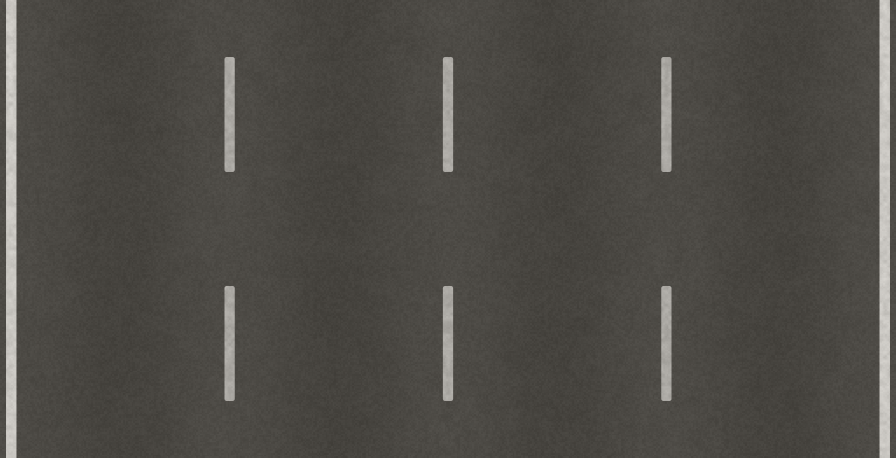
A WebGL 2 fragment shader for this texture:

```glsl
#version 300 es
precision highp float;
// Four-lane asphalt road with solid edge lines and dashed lane dividers.

uniform vec2 u_resolution;
out vec4 fragColor;

// Lengths are fractions of the canvas height.
const float LANE_WIDTH = 0.4768;
const float LANES_PER_SIDE = 2.0;
const float DASH_PERIOD = 0.5;
const vec2 DASH_HALF = vec2(0.0112, 0.1255);
const float CORNER_RADIUS = 0.005;
const float EDGE_HALF_WIDTH = 0.0114;
const float GRAIN_SCALE = 262.0;
const float GRAIN_AMOUNT = 0.045;
const float MOTTLE_AMOUNT = 0.012;
const float LANE_SHADE = 0.016;
const float PAINT_WEAR = 0.07;

const vec3 ASPHALT = vec3(0.287, 0.277, 0.257);
const vec3 DASH_PAINT = vec3(0.67, 0.66, 0.64);
const vec3 EDGE_PAINT = vec3(0.79, 0.78, 0.76);

float hash(vec2 p) {
    vec3 q = fract(vec3(p.xyx) * 0.1031);
    q += dot(q, q.yzx + 33.33);
    return fract((q.x + q.y) * q.z);
}

float valueNoise(vec2 p) {
    vec2 cell = floor(p);
    vec2 f = fract(p);
    f = f * f * (3.0 - 2.0 * f);
    float low = mix(hash(cell), hash(cell + vec2(1.0, 0.0)), f.x);
    float high = mix(hash(cell + vec2(0.0, 1.0)), hash(cell + 1.0), f.x);
    return mix(low, high, f.y);
}

float roundedBox(vec2 p, vec2 halfSize, float radius) {
    vec2 d = abs(p) - halfSize + radius;
    return length(max(d, 0.0)) + min(max(d.x, d.y), 0.0) - radius;
}

float coverage(float dist, float pixel) {
    return clamp(0.5 - dist / pixel, 0.0, 1.0);
}

void main() {
    float pixel = 1.0 / u_resolution.y;
    vec2 p = gl_FragCoord.xy * pixel;
    p.x -= 0.5 * u_resolution.x * pixel;

    // Asphalt: darker lane centres, soft mottling and fine grain
    float grain = 0.6 * hash(floor(p * GRAIN_SCALE) + 400.0)
                + 0.4 * valueNoise(p * GRAIN_SCALE * 0.5 + 400.0) - 0.5;
    float mottle = valueNoise(p * 24.0 + 90.0) - 0.5;
    float laneShade = LANE_SHADE * cos(6.28318 * p.x / LANE_WIDTH);
    vec3 color = ASPHALT + laneShade + GRAIN_AMOUNT * grain + MOTTLE_AMOUNT * mottle;

    // Paint speckle shared by all markings
    float wear = valueNoise(p * GRAIN_SCALE * 0.4 + 700.0) - 0.5;
    float speckle = PAINT_WEAR * (wear + 0.6 * grain);

    // Dashes on the inner lane boundaries
    float boundary = round(p.x / LANE_WIDTH);
    vec2 local = vec2(p.x - boundary * LANE_WIDTH,
                      mod(p.y, DASH_PERIOD) - 0.5 * DASH_PERIOD);
    float dash = coverage(roundedBox(local, DASH_HALF, CORNER_RADIUS), pixel);
    dash *= step(abs(boundary), LANES_PER_SIDE - 0.5);
    color = mix(color, DASH_PAINT + speckle, dash);

    // Solid lines along both road edges
    float edgeDist = abs(abs(p.x) - LANES_PER_SIDE * LANE_WIDTH) - EDGE_HALF_WIDTH;
    color = mix(color, EDGE_PAINT + speckle, coverage(edgeDist, pixel));

    fragColor = vec4(color, 1.0);
}
```
